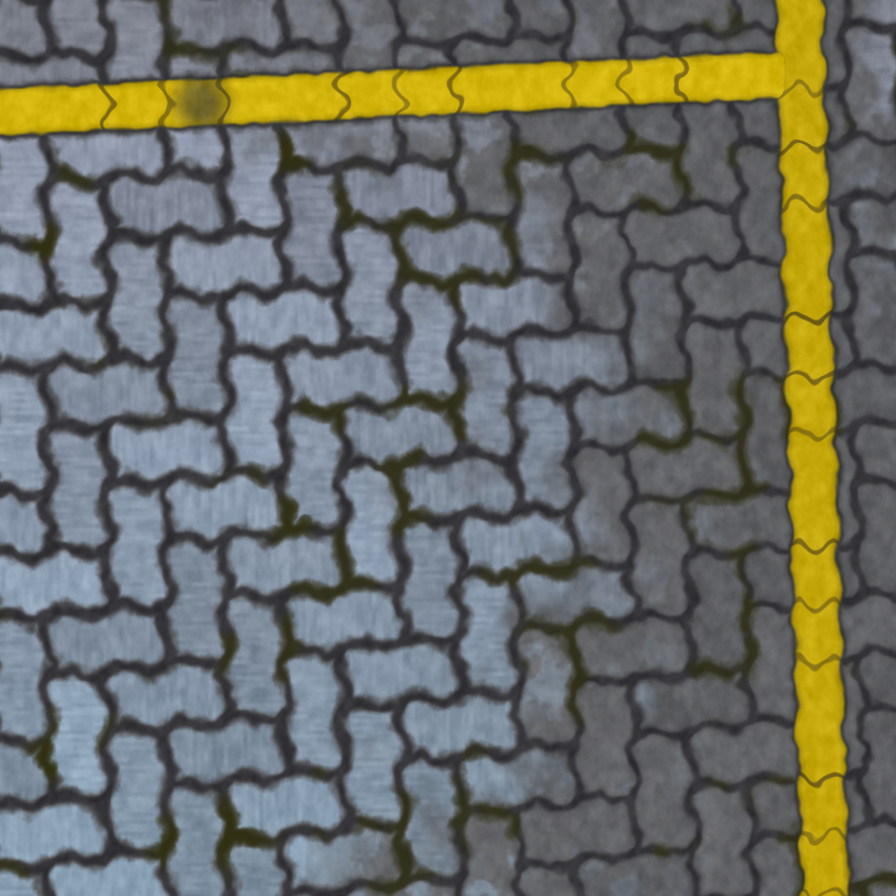
This texture is drawn by a WebGL 2 fragment shader. Its source:

```glsl
#version 300 es
precision highp float;
// Wet herringbone paving with wavy joints, moss and two yellow painted lines.
#define CELL 0.0659
#define WAVE 0.075
#define JOINT 0.065
#define LINE_HALF 0.0255
#define DRY vec3(0.375, 0.378, 0.388)
#define WET_TOP vec3(0.555, 0.580, 0.650)
#define WET_LOW vec3(0.535, 0.625, 0.705)
#define GROUT vec3(0.205, 0.205, 0.220)
#define PAINT vec3(0.830, 0.710, 0.050)
#define MOSS vec3(0.190, 0.185, 0.060)

uniform vec2 u_resolution;
out vec4 fragColor;

float hash(vec2 p) {
  vec3 q = fract(vec3(p.xyx) * 0.1031);
  q += dot(q, q.yzx + 33.33);
  return fract((q.x + q.y) * q.z);
}

float noise(vec2 p) {
  vec2 i = floor(p), f = fract(p);
  f = f * f * (3.0 - 2.0 * f);
  return mix(mix(hash(i), hash(i + vec2(1, 0)), f.x),
             mix(hash(i + vec2(0, 1)), hash(i + vec2(1, 1)), f.x), f.y);
}

float fbm(vec2 p) {
  float sum = 0.0, amp = 0.53;
  for (int n = 0; n < 4; n++) {
    sum += amp * noise(p);
    p = mat2(1.6, 1.2, -1.2, 1.6) * p + 7.3;
    amp *= 0.5;
  }
  return sum;
}

// Canvas point (y down) to paving cells, with slight perspective.
vec2 toCells(vec2 p) {
  float x = p.x - 0.03 * (p.y - 0.52) * p.x * p.x;
  float t = (x - 0.186) / CELL;
  float row0 = 0.229 - 0.0533 * (p.x - 0.186);
  float rowStep = 0.0685 - 0.006 * (p.x - 0.186);
  return vec2(t + 0.0024 * t * t + 1.0, (p.y - row0) / rowStep + 0.5);
}

// Distance inside the 2:1 paver in x, paver id in yz.
vec3 herringbone(vec2 c) {
  vec2 id = floor(c), f = fract(c);
  float k = mod(id.x - id.y, 4.0);
  vec2 size = k < 1.5 ? vec2(2, 1) : vec2(1, 2);
  vec2 shift = k < 0.5 ? vec2(0) : k < 1.5 ? vec2(1, 0) : k < 2.5 ? vec2(0, 1) : vec2(0);
  vec2 q = abs(f + shift - 0.5 * size) - 0.5 * size + 0.16;
  float d = length(max(q, 0.0)) + min(max(q.x, q.y), 0.0) - 0.16;
  return vec3(-d, id - shift);
}

float spot(vec2 p, vec2 center, float radius) {
  return smoothstep(radius, 0.2 * radius, length(p - center));
}

void main() {
  vec2 p = gl_FragCoord.xy / u_resolution;
  p.y = 1.0 - p.y;
  float px = 1.0 / u_resolution.y;

  // Wavy paver grid
  vec2 cells = toCells(p);
  vec2 rough = vec2(noise(p * 85.0), noise(p * 85.0 + 40.0)) - 0.5;
  vec2 wavy = cells + WAVE * sin(6.2832 * cells.yx) + 0.11 * rough;
  vec3 paver = herringbone(wavy);
  float id = hash(paver.yz + 57.0);

  // Painted strips
  vec2 q = p + 0.004 * rough;
  float ripple = 0.0025 * sin(6.2832 * cells.y);
  float down = abs(q.x - (0.892 + 0.029 * p.y) + ripple) - LINE_HALF;
  float across = abs(q.y - (0.125 - 0.0475 * p.x)) - LINE_HALF;
  across = max(across, p.x - 0.88);
  float strip = min(down, across);
  float inside = min(paver.x, max(strip, 0.0) / CELL + 0.02);

  // Stone faces: pale wet areas on the left, dry grey on the right
  float cloud = fbm(p * 17.0 + 3.0);
  float grain = fbm(p * vec2(95.0, 75.0));
  float bend = (p.y - 0.55) / 0.456;
  float border = 0.615 - 0.19 * bend * bend;
  float wet = smoothstep(0.13, -0.13, p.x - border + (cloud - 0.5) * 0.42 + (id - 0.5) * 0.18);
  float corner = smoothstep(0.93, 0.98, p.x) * smoothstep(0.5, 0.1, p.y);
  wet = max(wet, corner * smoothstep(0.42, 0.65, cloud));
  float patches = smoothstep(0.52, 0.68, fbm(p * 26.0 + 20.0));
  wet = max(wet, 0.55 * patches * smoothstep(0.86, 0.55, p.x));
  wet *= mix(0.65, 1.0, smoothstep(0.05, 0.18, p.y));
  wet *= smoothstep(0.05, 0.2, inside + 0.12 * (grain - 0.5));
  vec3 color = mix(DRY, mix(WET_TOP, WET_LOW, p.y), wet * (0.75 + 0.3 * id));
  vec2 along = mod(paver.y - paver.z, 4.0) < 0.5 ? vec2(230, 45) : vec2(45, 230);
  color += (grain - 0.5) * 0.13 + (noise(p * along) - 0.5) * 0.07 * wet + (id - 0.5) * 0.035;

  // Joints, bevels and moss
  float joint = JOINT + 0.035 * (cloud - 0.5);
  float face = smoothstep(joint - 0.045, joint + 0.04 + px / CELL, inside);
  color *= 0.88 + 0.12 * smoothstep(0.05, 0.2, inside);
  float moss = spot(p, vec2(0.335, 0.57), 0.035) + spot(p, vec2(0.265, 0.93), 0.06)
             + spot(p, vec2(0.19, 0.94), 0.04) + spot(p, vec2(0.325, 0.17), 0.035)
             + spot(p, vec2(0.05, 0.27), 0.03) + spot(p, vec2(0.05, 0.85), 0.035);
  moss = clamp(moss + 0.6 * smoothstep(0.58, 0.72, fbm(p * 11.0 + 60.0)), 0.0, 1.0);
  vec3 grout = mix(GROUT + 0.12 * (grain - 0.5), MOSS, moss * 0.75);
  color = mix(grout, color, face);
  color = mix(color, MOSS, 0.7 * moss * smoothstep(0.22, 0.08, inside + 0.15 * (grain - 0.5)));

  // Yellow paint with cross joints; a worn gap in the upper line
  bool vertical = down < across;
  float run = vertical ? (p.y - 0.163) / 0.0641 : cells.x;
  run += 0.1 * sin(150.0 * (vertical ? p.x : p.y)) + 0.12 * rough.x;
  float cut = floor(run + 0.5);
  float skipped = vertical ? 2.0 : 3.0;
  float seam = smoothstep(0.07, 0.02, abs(run - cut));
  seam *= abs(mod(cut, 4.0) - skipped) < 0.5 ? 0.0 : 0.45 + 0.3 * hash(vec2(cut, 9.0));
  vec3 paint = PAINT * mix(1.0, 0.93, float(vertical)) + (grain - 0.5) * 0.14;
  paint = mix(paint, vec3(0.30, 0.25, 0.10), seam);
  paint *= 0.85 + 0.15 * smoothstep(0.0, -0.008, strip);
  float worn = spot(p, vec2(0.225, 0.115), 0.045) * (0.45 + 0.7 * cloud);
  float cover = smoothstep(0.0015 + px, -0.0015 - px, strip) * (1.0 - 0.8 * clamp(worn, 0.0, 1.0));
  color = mix(color, paint, cover);

  fragColor = vec4(clamp(color, 0.0, 1.0), 1.0);
}
```
